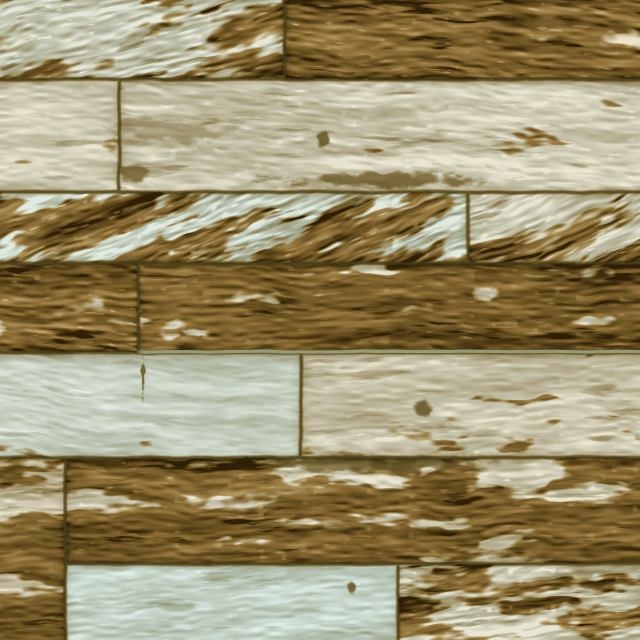
Write a WebGL 1 fragment shader that draws this texture.

```glsl
precision highp float;
// Weathered, partly painted wooden boards stacked in seven uneven rows.
uniform vec2 u_resolution;

const vec3 DARK = vec3(0.17, 0.13, 0.03);
const vec3 UMBER = vec3(0.37, 0.32, 0.15);
const vec3 TAN = vec3(0.53, 0.47, 0.29);
const vec3 STONE = vec3(0.64, 0.61, 0.47);
const vec3 CHALK = vec3(0.75, 0.75, 0.66);
const vec3 CREAM = vec3(0.91, 0.91, 0.84);
const vec3 LEDGE = vec3(0.63, 0.67, 0.53);

float hash(vec2 p) {
  return fract(sin(dot(p, vec2(127.1, 311.7))) * 43758.55);
}

float noise(vec2 p) {
  vec2 i = floor(p), f = fract(p);
  f = f * f * (3.0 - 2.0 * f);
  return mix(mix(hash(i), hash(i + vec2(1, 0)), f.x),
             mix(hash(i + vec2(0, 1)), hash(i + vec2(1, 1)), f.x), f.y);
}

float fbm(vec2 p) {
  float sum = 0.0, amp = 0.53;
  for (int i = 0; i < 4; i++) {
    sum += amp * noise(p);
    p = p * 2.03 + 17.3;
    amp *= 0.5;
  }
  return sum;
}

// Colour ramp from deep crevice to bright paint.
vec3 ramp(float tone) {
  float t = clamp(tone, 0.0, 1.0) * 5.0;
  vec3 c = mix(DARK, UMBER, clamp(t, 0.0, 1.0));
  c = mix(c, TAN, clamp(t - 1.0, 0.0, 1.0));
  c = mix(c, STONE, clamp(t - 2.0, 0.0, 1.0));
  c = mix(c, CHALK, clamp(t - 3.0, 0.0, 1.0));
  return mix(c, CREAM, clamp(t - 4.0, 0.0, 1.0));
}

// Ragged elliptical mark.
float mark(vec2 p, vec2 centre, vec2 radius) {
  float ragged = fbm(p * vec2(45.0, 90.0)) - 0.5;
  return 1.0 - smoothstep(0.5, 1.1, length((p - centre) / radius) + ragged * 1.3);
}

// Raised fibres lit from above.
float relief(vec2 q, vec2 scale) {
  return noise(q * scale) - noise((q + vec2(0.001, 0.003)) * scale);
}

// span: left, seam, bottom, top.  look: paint cover, slant, coolness, roughness.
void layRow(vec2 p, vec4 span, vec4 leftLook, vec4 rightLook,
            inout vec4 box, inout vec4 look) {
  if (p.x < span.x || p.y < span.z || p.y >= span.w) return;
  bool isLeft = p.x < span.y;
  box = isLeft ? vec4(span.x, span.z, span.y, span.w) : vec4(span.y, span.z, 2.0, span.w);
  look = isLeft ? leftLook : rightLook;
}

vec3 shadeBoard(vec2 p, vec4 box, vec4 look) {
  // Grain coordinates, bent and shifted for each board
  vec2 q = vec2(p.x, p.y - look.y * p.x) + hash(box.xy) * 7.0;
  q.y += 0.022 * (fbm(p * vec2(6.0, 9.0)) - 0.5) * (1.0 + 2.0 * abs(look.y));
  float height = (p.y - box.y) / (box.w - box.y);

  // Paint that has worn away, mostly along the lower half
  float partly = 4.0 * look.x * (1.0 - look.x);
  float patches = 0.5 + 1.9 * (fbm(q * vec2(9.0, 30.0)) - 0.5);
  patches += 0.45 * partly * (height - 0.5) + 0.25 * (noise(q * vec2(55.0, 170.0)) - 0.5);
  float paint = smoothstep(-0.1, 0.12, patches - mix(1.1, -0.15, look.x));
  float chips = mark(p, vec2(0.759, 0.542), vec2(0.022, 0.012));
  chips = max(chips, mark(p, vec2(0.31, 0.481), vec2(0.022, 0.007)));
  paint = max(paint, chips);

  // Broad fibres, fine fibres and raised grain
  float tone = mix(0.30, 0.83 + 0.04 * look.z, paint);
  tone += (fbm(q * vec2(6.0, 60.0)) - 0.5) * (0.25 + 0.55 * look.w);
  tone += (noise(q * vec2(35.0, 210.0)) - 0.5) * (0.08 + 0.22 * look.w);
  tone += relief(q, vec2(48.0, 150.0)) * (0.1 + 0.42 * look.w);
  tone += 0.28 * look.w * smoothstep(0.8, 0.97, noise(q * vec2(60.0, 190.0) + 5.0));
  float cracks = smoothstep(0.65, 0.82, fbm(q * vec2(11.0, 75.0) + 31.0));
  tone -= cracks * (0.12 + 0.35 * look.w);

  // Grey smears
  float smear = mark(p, vec2(0.61, 0.719), vec2(0.17, 0.013));
  smear = max(smear, mark(p, vec2(0.208, 0.729), vec2(0.022, 0.018)));
  smear = max(smear, 0.5 * mark(p, vec2(0.26, 0.796), vec2(0.1, 0.024)));
  smear = max(smear, 0.9 * mark(p, vec2(0.56, 0.276), vec2(0.2, 0.016)));
  smear = max(smear, 0.6 * mark(p, vec2(0.05, 0.165), vec2(0.08, 0.004)));
  tone = mix(tone, 0.24, smear * 0.8);

  // Knots and a split
  float knots = mark(p, vec2(0.661, 0.361), vec2(0.014, 0.013));
  knots = max(knots, mark(p, vec2(0.505, 0.781), vec2(0.010, 0.014)));
  knots = max(knots, mark(p, vec2(0.549, 0.083), vec2(0.008, 0.010)));
  knots = max(knots, mark(p, vec2(0.224, 0.411), vec2(0.004, 0.034)));
  tone = mix(tone, 0.2, knots * 0.85);

  // Joints, with a soft shadow under the board above
  vec2 inset = min(p - box.xy, box.zw - p);
  float edge = min(inset.x, inset.y);
  float joint = 1.0 - smoothstep(0.0008, 0.0048, edge);
  tone -= 0.22 * exp(-edge / 0.006) + 0.12 * exp(-(box.w - p.y) / 0.008);
  tone = mix(tone, 0.13, joint * 0.85);

  // Warm bare wood, warm or cool paint
  vec3 paintTint = mix(vec3(1.02, 0.98, 0.95), vec3(0.95, 1.02, 1.07), look.z);
  vec3 tint = mix(vec3(1.06, 0.94, 0.76), paintTint, max(paint, smear));
  return ramp(tone) * mix(tint, vec3(1.0), max(joint, knots));
}

void main() {
  vec2 uv = gl_FragCoord.xy / u_resolution;
  vec2 p = uv + 0.004 * (vec2(fbm(uv.yx * 25.0), fbm(uv * vec2(22.0, 8.0) + 9.0)) - 0.5);
  vec4 box = vec4(-1.0, -0.01, 2.0, 1.01), look = vec4(0.5);

  // Rows from the top down; a tall board fills the lower left corner
  layRow(p, vec4(-1.0, 0.445, 0.876, 1.01), vec4(0.62, 0.22, 0.5, 0.75), vec4(0.13, -0.04, 0.0, 0.7), box, look);
  layRow(p, vec4(-1.0, 0.186, 0.700, 0.876), vec4(0.94, 0.0, 0.2, 0.25), vec4(0.93, -0.05, 0.2, 0.35), box, look);
  layRow(p, vec4(-1.0, 0.732, 0.589, 0.700), vec4(0.5, 0.36, 0.8, 0.95), vec4(0.76, 0.42, 0.3, 0.75), box, look);
  layRow(p, vec4(-1.0, 0.216, 0.449, 0.589), vec4(0.2, -0.05, 0.0, 0.8), vec4(0.1, 0.0, 0.2, 0.5), box, look);
  layRow(p, vec4(-1.0, 0.470, 0.285, 0.449), vec4(1.0, -0.07, 0.75, 0.12), vec4(0.95, 0.03, 0.15, 0.32), box, look);
  layRow(p, vec4(-1.0, 0.102, -0.01, 0.285), vec4(0.42, 0.03, 0.1, 0.45), vec4(0.4), box, look);
  layRow(p, vec4(0.102, 2.0, 0.119, 0.285), vec4(0.34, 0.02, 0.2, 0.55), vec4(0.3), box, look);
  layRow(p, vec4(0.102, 0.622, -0.01, 0.119), vec4(0.99, 0.06, 1.0, 0.25), vec4(0.53, 0.12, 0.3, 0.85), box, look);
  vec3 color = shadeBoard(p, box, look);

  // Pale ledge below the fourth row
  float ledge = 1.0 - smoothstep(0.0015, 0.0035, abs(p.y - 0.4505));
  ledge *= smoothstep(0.21, 0.225, p.x);
  gl_FragColor = vec4(mix(color, LEDGE, ledge * 0.85), 1.0);
}
```
